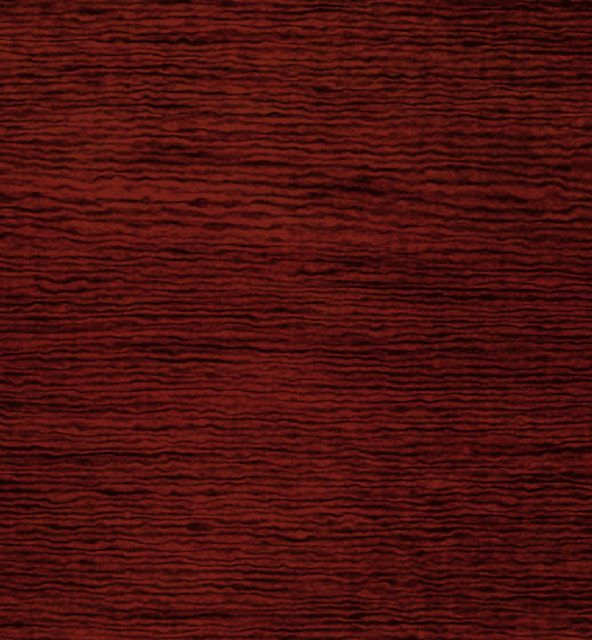
A Shadertoy shader for this texture:

```glsl
const float TAU = 6.28319;
const vec3 PORE = vec3(0.10, 0.015, 0.01);
const vec3 HEART = vec3(0.30, 0.058, 0.054);
const vec3 GLOW = vec3(0.45, 0.115, 0.083);

float hash(vec2 p) {
    return fract(sin(dot(p, vec2(127.1, 311.7))) * 43758.545);
}

float noise(vec2 p) {
    vec2 cell = floor(p), f = fract(p);
    f = f * f * (3.0 - 2.0 * f);
    float low = mix(hash(cell), hash(cell + vec2(1, 0)), f.x);
    float high = mix(hash(cell + vec2(0, 1)), hash(cell + vec2(1, 1)), f.x);
    return mix(low, high, f.y);
}

// Zero-centred noise with separate frequencies along and across the grain
float streak(vec2 p, float along, float across) {
    return noise(p * vec2(along, across) + along) - 0.5;
}

float bump(float x, float centre, float width) {
    float d = (x - centre) / width;
    return exp(-d * d);
}

// Bend the grain: it falls gently to the right, most in the upper middle
vec2 bendGrain(vec2 p) {
    float slope = 0.010 + 0.035 * bump(p.y, 0.66, 0.10);
    p.y += slope * p.x + 0.005 * streak(p, 3.0, 5.0);
    return p;
}

// Running count of grain lines, spread wider in the upper middle
float linePhase(vec2 p) {
    float phase = 88.0 * p.y - 4.0 * smoothstep(0.56, 0.78, p.y);
    phase += 0.8 * streak(p, 4.0, 28.0) + 0.6 * streak(p, 22.0, 70.0);
    return phase + 0.45 * streak(p, 70.0, 110.0);
}

// Dark pore lines, broken along their length and uneven in thickness
float poreLines(vec2 p, float phase) {
    float id = floor(phase);
    float offset = 31.0 * hash(vec2(id, 2.0));
    float dash = noise(vec2(p.x * 7.0 + offset, id * 3.0));
    float breaks = noise(vec2(p.x * 34.0 + offset, id * 5.0));
    float sharpness = mix(1.0, 2.2, hash(vec2(id, 9.0)));
    float wave = 0.5 - 0.5 * cos(TAU * phase);
    return pow(wave, sharpness) * (0.35 + 0.5 * dash + 0.5 * breaks);
}

// Where short cross flecks show: top, and lower right
float fleckMask(vec2 p) {
    float top = smoothstep(0.7, 0.88, p.y);
    float corner = smoothstep(0.45, 0.62, p.x) * smoothstep(0.42, 0.25, p.y);
    return 0.55 + 0.45 * max(top, corner);
}

// Slow light and dark areas of the board
float broadShade(vec2 p) {
    float shade = 0.035 * bump(p.x, 0.33, 0.22) - 0.01;
    shade += 0.03 * bump(p.y, 0.72, 0.12) * smoothstep(0.9, 0.3, p.x);
    shade -= 0.03 * smoothstep(0.5, 0.85, p.x);
    shade -= 0.05 * bump(p.x, 0.68, 0.22) * bump(p.y, 0.42, 0.035);
    shade -= 0.03 * smoothstep(0.93, 1.0, p.y);
    return shade + 0.04 * streak(p, 4.0, 9.0) + 0.05 * streak(p, 2.0, 30.0);
}

vec3 woodColour(float tone) {
    vec3 dark = mix(PORE, HEART, clamp((tone - 0.10) / 0.20, 0.0, 1.0));
    return mix(dark, GLOW, clamp((tone - 0.30) / 0.15, 0.0, 1.05));
}

void mainImage(out vec4 fragColor, in vec2 fragCoord) {
    vec2 p = fragCoord / iResolution.y;
    vec2 g = bendGrain(p);

    // Lines and a few thin dark streaks
    float tone = 0.394 + broadShade(p);
    tone -= 0.25 * poreLines(g, linePhase(g));
    tone -= 0.10 * smoothstep(0.72, 0.92, noise(g * vec2(3.5, 110.0) + 40.0));
    tone += 0.09 * streak(g, 16.0, 170.0);

    // Short flecks and fine tooth
    tone += 0.14 * fleckMask(p) * streak(g, 85.0, 190.0);
    tone += 0.13 * streak(p, 230.0, 290.0);

    // Warmer towards the top, redder across the middle
    vec3 colour = woodColour(tone);
    float warmth = smoothstep(0.55, 0.9, p.y) - 0.5 * bump(p.y, 0.42, 0.2);
    colour.g *= 1.0 + 0.10 * warmth + 0.2 * streak(p, 14.0, 40.0);
    fragColor = vec4(colour, 1.0);
}
```
